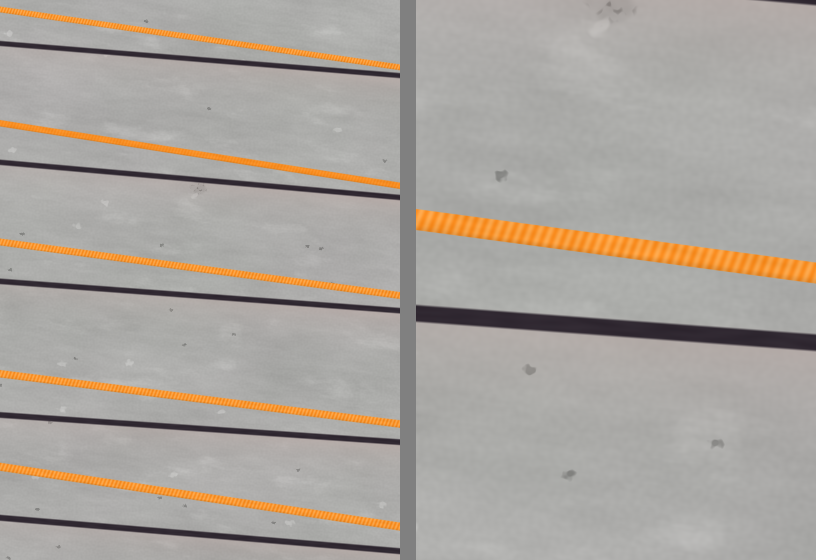
Left, the full canvas; right, a detail of the centre.
A WebGL 1 fragment shader for this pattern:

```glsl
precision highp float;
// Five pairs of slanted ribbed orange straps and dark shadows over weathered grey concrete.

uniform vec2 u_resolution;

const int PAIRS = 5;
const float ASPECT = 0.715;
const vec3 CONCRETE = vec3(0.672, 0.672, 0.664);
const vec3 BLUSH = vec3(0.735, 0.668, 0.650);
const vec3 SHADOW = vec3(0.185, 0.155, 0.190);
const vec3 ORANGE = vec3(0.970, 0.540, 0.110);
const vec3 RIB_LIGHT = vec3(0.985, 0.680, 0.340);

float hash(vec2 p) {
  vec3 q = fract(vec3(p.xyx) * 0.1031);
  q += dot(q, q.yzx + 33.33);
  return fract((q.x + q.y) * q.z);
}

vec2 gradient(vec2 cell) {
  float angle = 6.2832 * hash(cell);
  return vec2(cos(angle), sin(angle));
}

float gradientNoise(vec2 p) {
  vec2 i = floor(p);
  vec2 f = fract(p);
  vec2 w = f * f * f * (f * (f * 6.0 - 15.0) + 10.0);
  vec2 e = vec2(1.0, 0.0);
  float low = mix(dot(gradient(i), f), dot(gradient(i + e), f - e), w.x);
  float high = mix(dot(gradient(i + e.yx), f - e.yx),
                   dot(gradient(i + e.xx), f - e.xx), w.x);
  return mix(low, high, w.y);
}

float fbm(vec2 p) {
  float sum = 0.0;
  float amp = 0.6;
  for (int i = 0; i < 5; i++) {
    sum += amp * gradientNoise(p);
    p = p * 2.03 + 17.3;
    amp *= 0.55;
  }
  return sum;
}

// Signed distance to a slanted line; x = across (positive below), y = along.
vec2 lineFrame(vec2 p, float start, float drop) {
  vec2 dir = normalize(vec2(ASPECT, drop));
  vec2 q = p - vec2(0.0, start);
  return vec2(dir.x * q.y - dir.y * q.x, dot(q, dir));
}

float band(float d, float halfWidth, float blur) {
  return 1.0 - smoothstep(halfWidth - blur, halfWidth + blur, abs(d));
}

// Sparse pits and pale flecks: one jittered blob per chosen cell.
float flecks(vec2 p, float scale, float density, float radius) {
  vec2 q = p * scale;
  vec2 cell = floor(q);
  vec2 center = 0.3 + 0.4 * vec2(hash(cell + 7.1), hash(cell + 19.7));
  float d = length((fract(q) - center) * vec2(0.7, 1.0));
  d += 0.12 * gradientNoise(q * 6.0);
  return step(1.0 - density, hash(cell)) * (1.0 - smoothstep(radius * 0.4, radius, d));
}

vec3 concrete(vec2 p) {
  vec2 brushed = vec2(p.x + 0.15 * p.y, p.y - 0.13 * p.x);
  float cloud = fbm(brushed * vec2(4.0, 8.0) + 3.0);
  float streak = fbm(brushed * vec2(14.0, 65.0));
  float grain = gradientNoise(p * 230.0);
  vec3 color = CONCRETE + 0.065 * cloud + 0.035 * streak + 0.018 * grain;
  color += vec3(0.012, 0.0, 0.010) * fbm(p * 3.0 + 9.0);
  float patches = smoothstep(0.1, 0.5, fbm(brushed * vec2(9.0, 22.0) + 31.0));
  color += 0.05 * patches;
  color += 0.07 * flecks(p, 24.0, 0.05, 0.16);
  color -= 0.16 * flecks(p + 0.37, 45.0, 0.025, 0.16);
  return color;
}

vec3 addScuff(vec3 color, vec2 p, vec2 center) {
  float d = length((p - center) * vec2(0.8, 1.0)) + 0.008 * gradientNoise(p * 90.0);
  float stain = 1.0 - smoothstep(0.004, 0.013, d);
  float pits = smoothstep(0.1, 0.4, gradientNoise(p * 210.0));
  return color - stain * (0.06 + 0.18 * pits);
}

vec3 webbing(vec2 frame, float halfWidth, float pitch, float contrast, float pixel) {
  float resolved = 1.0 - smoothstep(0.35, 0.65, pixel / pitch);
  float rib = 0.5 + 0.5 * resolved * sin(6.2832 * (frame.y + 0.25 * frame.x) / pitch);
  float across = frame.x / halfWidth;
  vec3 color = mix(ORANGE, RIB_LIGHT, contrast * rib);
  color *= 1.0 - 0.09 * smoothstep(0.4, 1.0, across);
  return color + 0.04 * gradientNoise(frame.yx * vec2(35.0, 200.0));
}

void main() {
  vec2 p = gl_FragCoord.xy / u_resolution.y;
  p.y = 1.0 - p.y;
  float pixel = 1.0 / u_resolution.y;
  float blur = 0.8 * pixel;
  vec3 color = addScuff(concrete(p), p, vec2(0.355, 0.336));

  for (int i = 0; i < PAIRS; i++) {
    float n = float(i);
    float m = n - 2.0;
    // Uneven spacing, tilt and gap of each pair.
    float start = 0.0169 + 0.2031 * n + 0.042 * exp(-1.9 * (n - 2.9) * (n - 2.9));
    float sway = cos(1.65 * (n - 0.8));
    float gap = 0.0703 + 0.0014 * m * m + 0.0019 * m * m * m;
    vec2 strap = lineFrame(p, start, 0.1005 + 0.012 * sway);
    vec2 shade = lineFrame(p, start + gap, 0.0555 + 0.0078 * sway);

    // Warm bounce light fading away below the shadow.
    float glow = smoothstep(-0.008, 0.006, shade.x) * exp(-max(shade.x, 0.0) * 38.0);
    color = mix(color, BLUSH, glow * (0.4 + 0.4 * p.x / ASPECT));

    float shadeHalf = 0.0045 + 0.0002 * n;
    vec3 dark = SHADOW + 0.03 * gradientNoise(shade.yx * vec2(40.0, 260.0));
    color = mix(color, dark, band(shade.x, shadeHalf, blur + 0.0005));

    float strapHalf = 0.0052 + 0.0005 * n;
    float contrast = mix(0.8, 0.25, band(n - 1.0, 0.5, 0.1));
    vec3 cloth = webbing(strap, strapHalf, 0.0052 + 0.0004 * n, contrast, pixel);
    color = mix(color, cloth, band(strap.x, strapHalf, blur));
  }
  gl_FragColor = vec4(clamp(color, 0.0, 1.0), 1.0);
}
```
